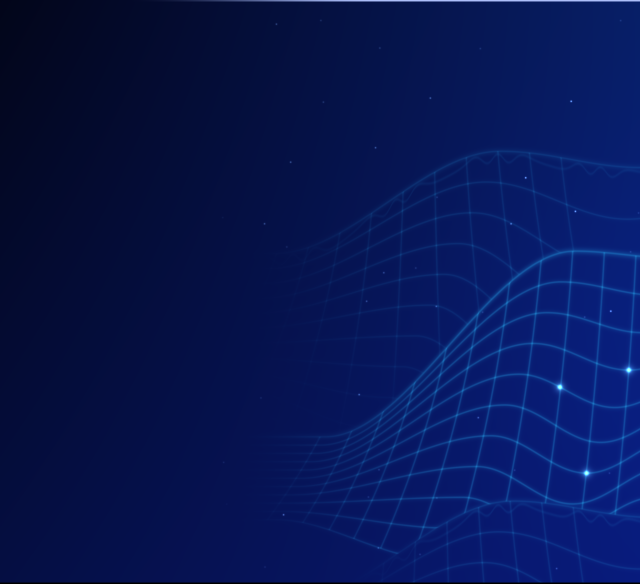
Reproduce this background procedurally as a Shadertoy shader.

```glsl
// Deep blue gradient with three glowing wireframe hills and scattered sparkles.

#define ASPECT 1.094        // width of the design in canvas heights
#define ROWS 11
#define COLUMNS 11
#define COLUMN_GAP 0.054
#define ROW_STEP vec2(0.024, 0.0527)
#define LINE_WIDTH 0.0016
#define FRONT_GAIN 0.50
#define BACK_GAIN 0.17
#define LOW_GAIN 0.20
#define STAR_CELL 0.085
#define STAR_CHANCE 0.42

const float TAU = 6.28319;
const vec3 LINE_COLOR = vec3(0.14, 0.62, 0.90);
const vec3 SPARK_COLOR = vec3(0.55, 0.95, 1.0);

struct Hill {
    vec2 peak;                        // crest of the topmost row
    float width, rise, baseStep;      // left slope
    float dip, dipStep, dipMax, wave; // hollow right of the crest
    float lean, leanGain;             // slant of the columns
};

vec3 hash32(vec2 p) {
    vec3 q = fract(p.xyx * vec3(0.1031, 0.1030, 0.0973));
    q += dot(q, q.yxz + 33.33);
    return fract((q.xxy + q.yzz) * q.zyx);
}

float glow(float d, float radius) {
    return exp(-d * d / (radius * radius));
}

// Height of row v at x
float rowHeight(Hill m, float x, float v) {
    vec2 crest = m.peak - v * ROW_STEP;
    float base = m.peak.y - m.rise - m.baseStep * v;
    float climb = smoothstep(crest.x - m.width + 0.0157 * v, crest.x, x);
    float hollow = 0.5 - 0.5 * cos(TAU * max(x - crest.x, 0.0) / m.wave);
    return mix(base, crest.y, climb) - min(m.dip + m.dipStep * v, m.dipMax) * hollow;
}

float columnTop(Hill m, float i) {
    return m.peak.x + 0.104 - COLUMN_GAP * i;
}

// Slanted position of a column at height y
float columnX(Hill m, float topX, float y) {
    float w = (m.peak.x + 0.1 - topX) / 0.427;
    float h = max(rowHeight(m, topX, 0.0) - y, 0.0);
    return topX - (m.lean + m.leanGain * w * w) * h * (0.6 + 0.9 * h);
}

// Light of the wires and their crossings
float wireframe(Hill m, vec2 p, float radius) {
    float rows = 0.0, columns = 0.0, e = 0.002;
    for (int i = 0; i < ROWS; i++) {
        float v = float(i), y = rowHeight(m, p.x, v);
        float slope = (rowHeight(m, p.x + e, v) - y) / e;
        float d = abs(p.y - y) / sqrt(1.0 + slope * slope);
        rows += 0.7 * glow(d, radius) + 0.22 * glow(d, radius * 3.0);
    }
    float top = rowHeight(m, p.x, 0.0);
    float inside = smoothstep(-0.002, 0.002, top - p.y)
                 * smoothstep(-0.002, 0.002, p.y - rowHeight(m, p.x, float(ROWS - 1)));
    for (int i = 0; i < COLUMNS; i++) {
        float x = columnX(m, columnTop(m, float(i)), p.y);
        float slant = (columnX(m, columnTop(m, float(i)), p.y + e) - x) / e;
        float d = abs(p.x - x) / sqrt(1.0 + slant * slant);
        columns += 0.65 * glow(d, radius) + 0.12 * glow(d, radius * 3.0);
    }
    columns *= inside;
    float ridge = 0.3 * glow(p.y - top, 0.006);
    return rows + columns + ridge + 0.9 * min(rows * columns, 1.0);
}

// Loose thread winding just below the crest
float thread(Hill m, vec2 p, float radius) {
    float y = rowHeight(m, p.x, 0.0) - 0.012 + 0.007 * sin(p.x * 105.0 + 2.0 * sin(p.x * 37.0));
    return 0.5 * glow(p.y - y, radius * 1.6);
}

vec3 background(vec2 uv) {
    float t = mix(mix(0.40, 0.02, uv.y), mix(0.90, 0.72, uv.y), uv.x);
    t += 0.12 * glow(length(uv - vec2(1.0, 0.42)), 0.35);
    vec3 color = mix(vec3(0.008, 0.018, 0.09), vec3(0.035, 0.125, 0.52), t);
    color.g += 0.025 * uv.x * uv.x * uv.y - 0.012 * (1.0 - uv.y) * t;
    return color;
}

float stars(vec2 p, float radius) {
    vec2 cell = floor(p / STAR_CELL);
    vec3 h = hash32(cell + 17.0);
    vec2 center = (cell + 0.15 + 0.7 * h.xy) * STAR_CELL;
    float power = step(h.z, STAR_CHANCE) * mix(0.12, 0.7, pow(fract(h.z * 57.0), 3.0));
    return power * glow(length(p - center), radius) * smoothstep(0.32, 0.55, p.x);
}

void mainImage(out vec4 fragColor, in vec2 fragCoord) {
    vec2 uv = fragCoord / iResolution.xy;
    vec2 p = uv * vec2(ASPECT, 1.0);
    float pixel = 1.0 / iResolution.y;
    float radius = max(LINE_WIDTH, 0.7 * pixel);

    Hill front = Hill(vec2(0.983, 0.570), 0.427, 0.318, 0.0142, 0.0114, 0.0114, 0.064, 0.328, 0.08, 0.5);
    Hill back = Hill(vec2(0.855, 0.741), 0.385, 0.175, 0.0256, 0.028, 0.0356, 0.2, 0.484, -0.18, 0.6);
    Hill low = back;
    low.peak = vec2(0.876, 0.142);

    // Nearer hills hide the ones behind them
    float aboveFront = smoothstep(-0.002, 0.002, p.y - rowHeight(front, p.x, 0.0));
    float aboveLow = smoothstep(-0.002, 0.002, p.y - rowHeight(low, p.x, 0.0));
    float frontFade = smoothstep(0.40, 0.90, p.x) * aboveLow;
    float backFade = smoothstep(0.42, 0.75, p.x) * smoothstep(0.18, 0.6, p.y) * aboveFront;
    float lowFade = smoothstep(0.58, 0.85, p.x);

    float light = FRONT_GAIN * frontFade * wireframe(front, p, radius)
                + BACK_GAIN * backFade * (wireframe(back, p, radius) + thread(back, p, radius))
                + LOW_GAIN * lowFade * (wireframe(low, p, radius) + thread(low, p, radius));
    vec3 color = background(uv);
    color += (LINE_COLOR - color) * (1.0 - exp(-light));
    color += vec3(0.6, 0.8, 1.0) * stars(p, radius);

    // A few crossings on the front hill shine brightly
    for (int i = 0; i < 3; i++) {
        float v = float(3 + i + i / 2), topX = columnTop(front, float((2 * i) % 3));
        float x = columnX(front, topX, rowHeight(front, topX, v));
        float d = length(p - vec2(x, rowHeight(front, x, v)));
        color += SPARK_COLOR * (glow(d, 0.0035) + 0.25 * glow(d, 0.009));
    }

    // Pale upper rim and dark lower rim
    float upper = smoothstep(0.9975 - pixel, 0.9975 + pixel, uv.y) * smoothstep(0.2, 0.6, uv.x);
    color = mix(color, vec3(0.68, 0.75, 0.98), upper);
    color *= smoothstep(0.0025 - pixel, 0.0025 + pixel, uv.y);
    fragColor = vec4(clamp(color, 0.0, 1.0), 1.0);
}
```
